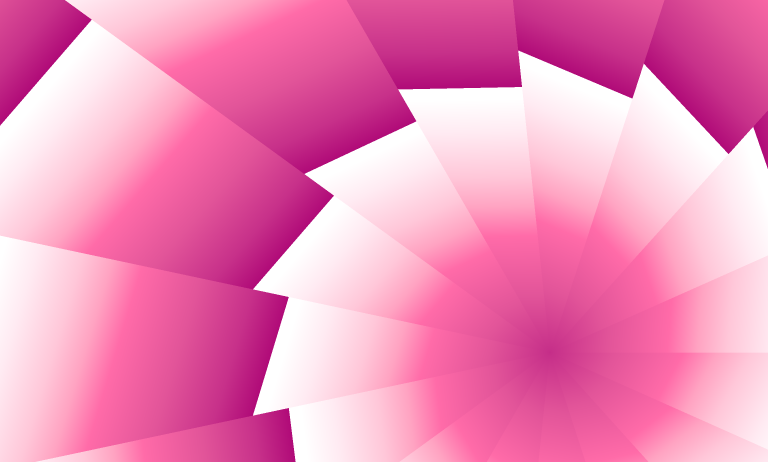
This background is drawn by a WebGL 2 fragment shader. Its source:

```glsl
#version 300 es
precision highp float;

uniform vec2 u_resolution;
out vec4 fragColor;

// Layout, in units of the canvas height (HUB is a fraction of the canvas)
const vec2 HUB = vec2(0.7161, 0.2370);
const float BLADES = 15.0;
const float TILT = -0.0850;       // lean of each blade's gradient, radians
const float BAND_LENGTH = 0.6457; // distance between two white edges
const float BAND_OFFSET = 0.0700; // part of the first band hidden by the hub
const int SAMPLES = 3;            // antialiasing grid per pixel side
const float TAU = 6.2831853;

// Colour ramp of one band: rgb and position
const int STOPS = 8;
const vec4 RAMP[STOPS] = vec4[STOPS](
  vec4(0.69, 0.04, 0.47, 0.00),
  vec4(0.78, 0.19, 0.54, 0.12),
  vec4(0.885, 0.33, 0.60, 0.30),
  vec4(1.00, 0.42, 0.66, 0.50),
  vec4(1.00, 0.64, 0.76, 0.60),
  vec4(1.00, 0.78, 0.85, 0.70),
  vec4(1.00, 0.92, 0.95, 0.85),
  vec4(1.00, 1.00, 1.00, 0.96)
);

vec3 bandColor(float t) {
  vec3 color = RAMP[0].rgb;
  for (int i = 1; i < STOPS; i++) {
    float blend = (t - RAMP[i - 1].w) / (RAMP[i].w - RAMP[i - 1].w);
    color = mix(color, RAMP[i].rgb, clamp(blend, 0.0, 1.0));
  }
  return color;
}

// Each blade repeats a linear gradient along its own tilted axis
vec3 pinwheel(vec2 p) {
  float bladeAngle = TAU / BLADES;
  float axisAngle = floor(atan(p.y, p.x) / bladeAngle) * bladeAngle + TILT;
  float along = dot(p, vec2(cos(axisAngle), sin(axisAngle)));
  return bandColor(fract((along + BAND_OFFSET) / BAND_LENGTH));
}

void main() {
  // Average a small grid of samples to smooth the blade and band edges
  vec3 sum = vec3(0.0);
  for (int y = 0; y < SAMPLES; y++) {
    for (int x = 0; x < SAMPLES; x++) {
      vec2 jitter = (vec2(x, y) + 0.5) / float(SAMPLES) - 0.5;
      vec2 p = (gl_FragCoord.xy + jitter - HUB * u_resolution) / u_resolution.y;
      sum += pinwheel(p);
    }
  }
  fragColor = vec4(sum / float(SAMPLES * SAMPLES), 1.0);
}
```
